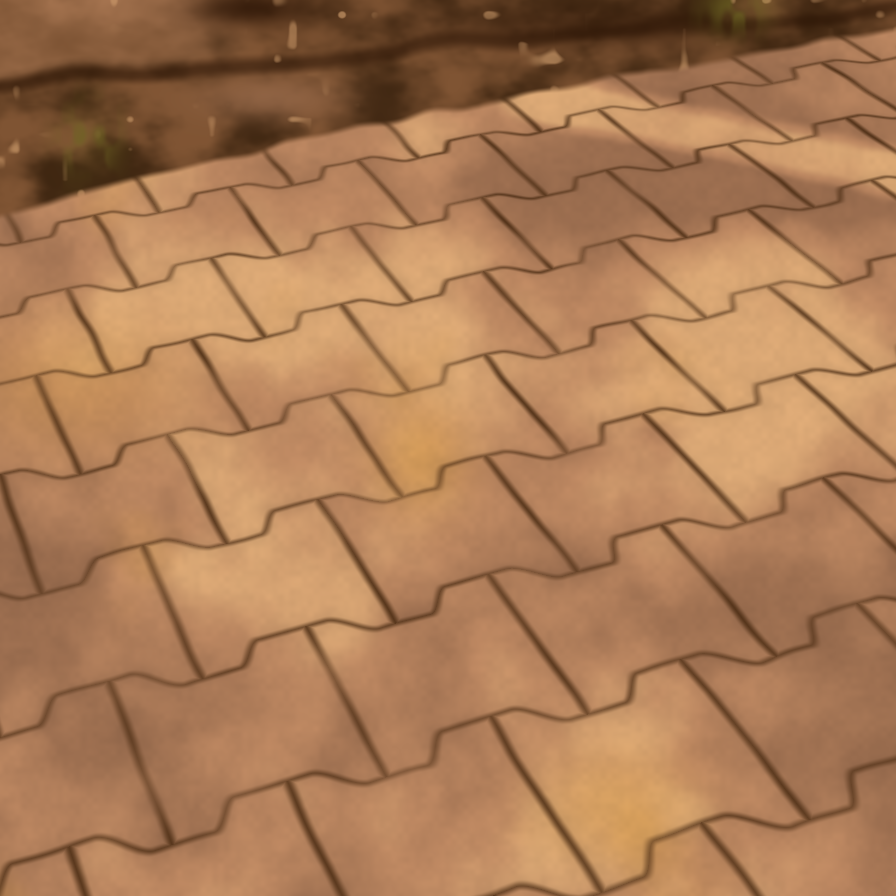
Write a WebGL 2 fragment shader that draws this texture.

```glsl
#version 300 es
precision highp float;
// Interlocking clay pavers seen at a slant, with a strip of soil behind them.
// A projective map takes the canvas to brick units; half-shifted rows meet
// along a keyed wave, and layered noise gives stains, light and grit.
uniform vec2 u_resolution;
out vec4 outColor;

#define KEY_DEPTH 0.18
#define JOINT_LEAN 0.075
#define JOINT_WIDTH 0.014
#define SEAM_WIDTH 0.011
#define SOFTNESS 0.018
#define GRAIN 0.035
#define STAIN 0.65

const vec3 MAUVE = vec3(0.61, 0.43, 0.31);
const vec3 TAN   = vec3(0.74, 0.53, 0.38);
const vec3 GOLD  = vec3(0.86, 0.66, 0.46);
const vec3 OCHRE = vec3(0.84, 0.61, 0.31);
const vec3 EARTH = vec3(0.50, 0.33, 0.20);
const vec3 BROWN = vec3(0.33, 0.20, 0.09);
const vec3 DARK  = vec3(0.17, 0.08, 0.02);
const vec3 LEAF  = vec3(0.42, 0.40, 0.13);

// Columns: step along a row, step to the next row, origin
const mat3 BRICK_TO_CANVAS = mat3(
  0.1805, 0.0563, 0.025,
  -0.0417, -0.1504, -0.08,
  0.5404, 0.6029, 1.0);

float hash(vec2 p) {
  vec3 q = fract(p.xyx * vec3(0.1031, 0.1030, 0.0973));
  q += dot(q, q.yzx + 33.33);
  return fract((q.x + q.y) * q.z);
}

float noise(vec2 p) {
  vec2 i = floor(p), f = fract(p);
  f = f * f * (3.0 - 2.0 * f);
  return mix(mix(hash(i), hash(i + vec2(1, 0)), f.x),
             mix(hash(i + vec2(0, 1)), hash(i + vec2(1, 1)), f.x), f.y);
}

float fbm(vec2 p) {
  float sum = 0.0, amp = 0.53;
  for (int i = 0; i < 4; i++) {
    sum += amp * noise(p);
    p = mat2(1.6, 1.2, -1.2, 1.6) * p + 7.3;
    amp *= 0.5;
  }
  return sum;
}

float glow(vec2 p, vec2 center, vec2 size) {
  vec2 d = (p - center) / size;
  return exp(-dot(d, d));
}

// Keyed outline between two rows, one key per brick
float keyWave(float s) {
  s = fract(s);
  return KEY_DEPTH * (smoothstep(0.10, 0.33, s) - smoothstep(0.60, 0.76, s));
}

float seamDistance(float s, float y) {
  float slope = (keyWave(s + 0.01) - keyWave(s - 0.01)) / 0.02;
  return abs(y - keyWave(s)) / sqrt(1.0 + slope * slope);
}

float stroke(float d, float width, float pixel) {
  return 1.0 - smoothstep(width - SOFTNESS, width + SOFTNESS + pixel, d);
}

vec3 paving(vec2 p) {
  vec3 h = inverse(BRICK_TO_CANVAS) * vec3(p, 1.0);
  vec2 b = h.xy / h.z;
  b.x -= 0.5 * b.y;
  float pixel = 0.7 * length(fwidth(b));
  b += 0.022 * (vec2(noise(b * 3.0), noise(b * 5.0 + 40.0)) - 0.5);

  // Brick layout
  float row = floor(b.y), y = b.y - row, s = b.x + 0.5 * row;
  float seam = min(seamDistance(s, y), seamDistance(s + 0.5, y - 1.0));
  row -= 1.0 - step(keyWave(s), y);
  float along = b.x + 0.5 * row + JOINT_LEAN * (b.y - row);
  float joint = abs(fract(along + 0.5) - 0.5);
  float tint = hash(vec2(floor(along), row) + 50.0);

  // Sun, shade and stains
  float light = 0.52 + 1.25 * (fbm(p * 6.0 + 3.0) - 0.5) + 0.2 * (tint - 0.5);
  light += 0.40 * glow(p, vec2(0.82, 0.59), vec2(0.28, 0.13));
  light += 0.35 * glow(p, vec2(0.55, 0.42), vec2(0.28, 0.13));
  light += 0.20 * glow(p, vec2(0.20, 0.65), vec2(0.22, 0.08));
  light -= 0.40 * glow(p, vec2(0.60, 0.78), vec2(0.25, 0.06));
  light -= 0.40 * glow(p, vec2(0.05, 0.30), vec2(0.20, 0.10));
  light -= 0.25 * glow(p, vec2(0.98, 0.68), vec2(0.05, 0.05));
  float band = abs(p.y - 0.889 + 0.215 * (p.x - 0.61));
  light += 0.7 * (1.0 - smoothstep(0.012, 0.04, band)) * smoothstep(0.5, 0.65, p.x);
  vec3 color = mix(MAUVE, TAN, smoothstep(0.15, 0.58, light));
  color = mix(color, GOLD, smoothstep(0.5, 0.92, light));
  float stain = 0.5 * smoothstep(0.58, 0.80, fbm(p * 5.0 + 21.0)) * (1.0 - smoothstep(0.7, 0.9, p.x));
  stain += glow(p, vec2(0.47, 0.49), vec2(0.05, 0.06));
  stain += 0.8 * glow(p, vec2(0.69, 0.10), vec2(0.08, 0.06));
  stain += 0.6 * glow(p, vec2(0.08, 0.57), vec2(0.12, 0.07));
  color = mix(color, OCHRE, STAIN * min(stain, 1.0));
  color *= 1.0 + GRAIN * (noise(p * 150.0) + noise(p * 60.0) - 1.0);

  // Dark joints, worn unevenly and fading toward the far rim
  float wear = mix(0.45, 0.92, noise(b * 2.5 + 9.0));
  wear *= mix(0.3, 1.0, smoothstep(-4.4, -2.8, b.y));
  float gap = max(stroke(joint, JOINT_WIDTH, pixel), 0.85 * stroke(seam, SEAM_WIDTH, pixel));
  color *= 1.0 - 0.08 * exp(-18.0 * min(joint, seam));
  return mix(color, mix(BROWN, DARK, 0.25 * wear), gap * wear);
}

vec3 soil(vec2 p) {
  float clods = fbm(p * vec2(14.0, 20.0));
  vec3 color = mix(BROWN * 0.75, EARTH, smoothstep(0.25, 0.8, clods));
  float bank = p.y - 0.91 - 0.08 * p.x + 0.02 * (noise(p * 12.0) - 0.5);
  float sunlit = smoothstep(0.0, 0.02, bank) * (1.0 - smoothstep(0.18, 0.3, p.x));
  color = mix(color, mix(EARTH, TAN, clods), 0.85 * sunlit);
  color = mix(color, MAUVE, 0.6 * glow(p, vec2(0.30, 0.89), vec2(0.08, 0.025)));
  color = mix(color, DARK, 0.55 * (1.0 - smoothstep(0.001, 0.014, abs(bank))));
  color = mix(color, DARK, 0.8 * glow(p, vec2(0.28, 0.99), vec2(0.07, 0.02)));
  color = mix(color, DARK, 0.5 * glow(p, vec2(0.68, 0.97), vec2(0.2, 0.025)));
  float stones = smoothstep(0.80, 0.95, noise(p * vec2(55.0, 60.0)));
  color = mix(color, GOLD, 0.6 * stones * smoothstep(0.45, 0.8, noise(p * 13.0)));
  float tuft = glow(p, vec2(0.10, 0.84), vec2(0.03, 0.04))
             + glow(p, vec2(0.82, 0.99), vec2(0.035, 0.025));
  float blades = smoothstep(0.3, 0.7, noise(p * vec2(80.0, 40.0)));
  return mix(color, LEAF, min(tuft, 1.0) * (0.15 + 0.55 * blades));
}

void main() {
  vec2 p = gl_FragCoord.xy / u_resolution;
  float rim = 0.76 + 0.265 * p.x - 0.06 * p.x * p.x + 0.008 * (noise(p * 25.0) - 0.5);
  float beyond = smoothstep(-0.005, 0.005, p.y - rim);
  outColor = vec4(mix(paving(p), soil(p), beyond), 1.0);
}
```
